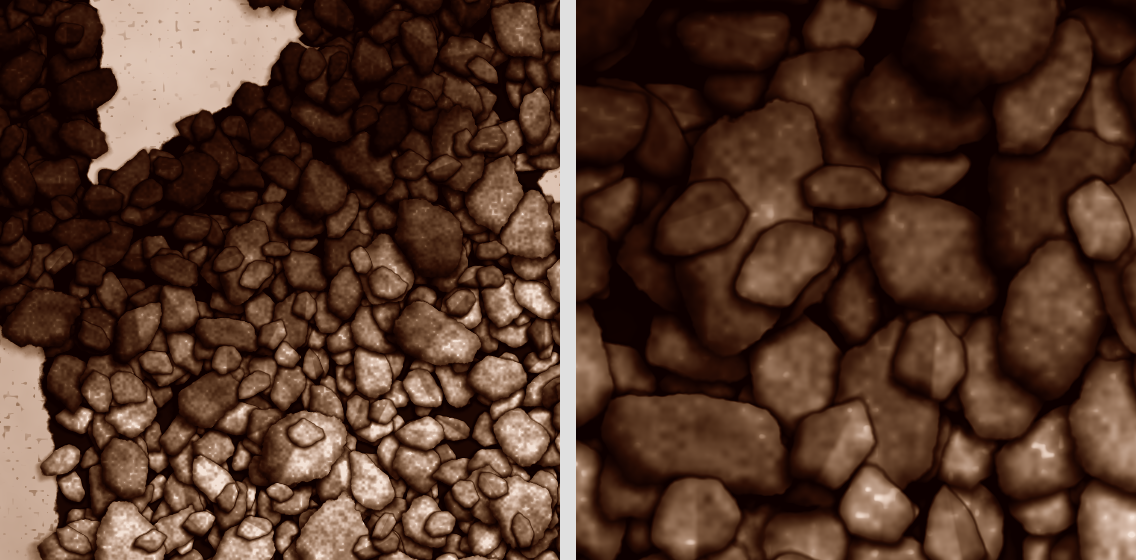
Left, the full canvas; right, a detail of the centre.
Reproduce this texture procedurally as a three.js fragment shader.

```glsl
varying vec2 vUv;

const float TAU = 6.2832;
const vec3 LIGHT = vec3(0.31, 0.40, 0.86);

float hash(vec2 p) {
  return fract(sin(dot(p, vec2(127.1, 311.7))) * 43758.5453);
}

float noise(vec2 p) {
  vec2 i = floor(p), f = fract(p);
  f = f * f * (3.0 - 2.0 * f);
  return mix(mix(hash(i), hash(i + vec2(1.0, 0.0)), f.x),
             mix(hash(i + vec2(0.0, 1.0)), hash(i + 1.0), f.x), f.y);
}

float fbm(vec2 p) {
  float sum = 0.0, amp = 0.53;
  for (int i = 0; i < 4; i++) {
    sum += amp * noise(p);
    p = mat2(0.8, 0.6, -0.6, 0.8) * p * 2.03 + 7.3;
    amp *= 0.5;
  }
  return sum;
}

mat2 rotation(float a) {
  return mat2(cos(a), -sin(a), sin(a), cos(a));
}

// Sepia ramp from deep shadow to pale paper
vec3 sepia(float t) {
  vec3 c = mix(vec3(0.05, 0.0, 0.0), vec3(0.18, 0.06, 0.02), clamp((t - 0.05) / 0.13, 0.0, 1.0));
  c = mix(c, vec3(0.31, 0.18, 0.10), clamp((t - 0.18) / 0.13, 0.0, 1.0));
  c = mix(c, vec3(0.47, 0.33, 0.23), clamp((t - 0.31) / 0.16, 0.0, 1.0));
  c = mix(c, vec3(0.64, 0.50, 0.40), clamp((t - 0.47) / 0.17, 0.0, 1.0));
  c = mix(c, vec3(0.84, 0.73, 0.66), clamp((t - 0.64) / 0.20, 0.0, 1.0));
  return mix(c, vec3(0.95, 0.88, 0.83), clamp((t - 0.84) / 0.14, 0.0, 1.0));
}

// Signed distance to the bare paper, negative inside
float paperDistance(vec2 p) {
  float wedge = max(0.19 - p.x, dot(p - vec2(0.205, 0.70), vec2(0.53, -0.85)));
  wedge = max(wedge, dot(p - vec2(0.57, 0.91), vec2(0.75, 0.66)));
  float strip = (length((p - vec2(0.0, 0.12)) / vec2(0.085, 0.27)) - 1.0) * 0.085;
  float nook = length(p - vec2(1.01, 0.675)) - 0.035;
  return min(wedge, min(strip, nook)) + 0.03 * (noise(p * 13.0) - 0.5);
}

// Broad light: bright below, dim at the upper left, a glow at the upper right
float illumination(vec2 p) {
  float fall = smoothstep(0.1, 0.85, p.y + 0.4 * (0.5 - p.x));
  float glow = 0.2 * smoothstep(0.45, 0.0, distance(p, vec2(1.0, 0.92)));
  float gloom = 0.11 * smoothstep(0.2, 0.0, distance(p, vec2(0.73, 0.79)));
  return mix(0.68, 0.18, fall) + glow - gloom;
}

// Rounded random polygon: xy = outward gradient, z = distance
vec3 stoneShape(vec2 q, vec2 id) {
  const float SHARPNESS = 13.0;
  float total = 0.0;
  vec2 gradient = vec2(0.0);
  for (int k = 0; k < 7; k++) {
    float fk = float(k);
    float a = (fk + 0.7 * hash(id + fk * 1.7)) * TAU / 7.0;
    vec2 dir = vec2(cos(a), sin(a));
    float w = exp(SHARPNESS * (dot(q, dir) - 0.82 - 0.3 * hash(id + fk * 2.9 + 5.0)));
    total += w;
    gradient += w * dir;
  }
  return vec3(gradient / total, log(total) / SHARPNESS);
}

float stoneTone(vec2 p, vec2 q, vec2 id, vec2 slope, float depth) {
  float rim = smoothstep(-0.5, 0.06, depth);
  vec2 tiltA = vec2(hash(id + 11.0), hash(id + 12.0)) - 0.5;
  vec2 tiltB = vec2(hash(id + 13.0), hash(id + 14.0)) - 0.5;
  vec2 crease = rotation(TAU * hash(id + 15.0)) * q;
  vec2 tilt = mix(tiltA, tiltB, smoothstep(-0.1, 0.1, crease.x - 0.1));
  vec3 normal = normalize(vec3(slope * rim * 0.95 + tilt * 0.9, 1.0));
  float mottling = fbm(p * 42.0 + id * 3.1);
  float grit = noise(p * 190.0 + id);
  float albedo = mix(0.8, 1.25, hash(id + 16.0)) * (0.5 + 0.7 * mottling + 0.35 * grit);
  float sparkle = 0.35 * smoothstep(0.72, 0.95, grit) * smoothstep(0.45, 0.65, mottling);
  float shade = max(dot(normal, LIGHT), 0.1) * (1.0 - 0.35 * rim * rim);
  return illumination(p) * shade * (1.2 * albedo + sparkle);
}

// Lays one grid of stones over the tone; bare = paper still uncovered
void scatter(vec2 p, float cells, float share, float rough, inout float tone, inout float bare) {
  vec2 home = floor(p * cells);
  for (int j = -1; j <= 1; j++) {
    for (int i = -1; i <= 1; i++) {
      vec2 cell = home + vec2(float(i), float(j));
      vec2 id = cell + cells * 3.7;
      vec2 center = (cell + 0.15 + 0.7 * vec2(hash(id), hash(id + 31.0))) / cells;
      float radius = mix(0.46, 0.64, hash(id + 32.0)) / cells;
      if (hash(id + 33.0) > share || paperDistance(center) < radius * 0.6) continue;
      mat2 turn = rotation(TAU * hash(id + 34.0));
      vec2 stretch = vec2(0.88, mix(1.0, 1.65, hash(id + 35.0)));
      vec2 q = turn * (p - center) / radius * stretch;
      if (length(q) > 2.4) continue;
      vec3 shape = stoneShape(q, id);
      vec2 slope = shape.xy * turn;
      float depth = shape.z + 0.24 * (rough - 0.5);
      // Contact shadow, longer on the side away from the light
      float reach = 0.26 - 0.3 * dot(slope, LIGHT.xy);
      float shadow = smoothstep(max(reach, 0.06), -0.05, depth);
      tone *= 1.0 - shadow * mix(0.85, 0.35, bare);
      float cover = smoothstep(0.0015, -0.0015, depth * radius);
      if (cover > 0.0) tone = mix(tone, stoneTone(p, q, id, slope, depth), cover);
      bare *= 1.0 - cover;
    }
  }
}

void main() {
  vec2 p = vUv;
  float rough = fbm(p * 55.0);

  // Paper with faint stains and specks over the dark ground
  float bare = smoothstep(0.024, 0.016, paperDistance(p) + 0.02 * (rough - 0.5));
  float paper = mix(0.79, 0.87, p.y) + 0.1 * (fbm(p * 9.0) - 0.5);
  paper -= 0.25 * smoothstep(0.8, 0.95, noise(p * 130.0)) * noise(p * 21.0);
  float tone = mix(0.16 * illumination(p), paper, bare);

  // Small stones below, larger ones above, a few chips on top
  scatter(p, 19.0, 1.0, rough, tone, bare);
  scatter(p, 14.0, 0.8, rough, tone, bare);
  scatter(p, 11.0, 0.4, rough, tone, bare);
  scatter(p, 8.0, 0.13, rough, tone, bare);
  scatter(p, 21.0, 0.14, rough, tone, bare);

  gl_FragColor = vec4(sepia(tone), 1.0);
}
```
